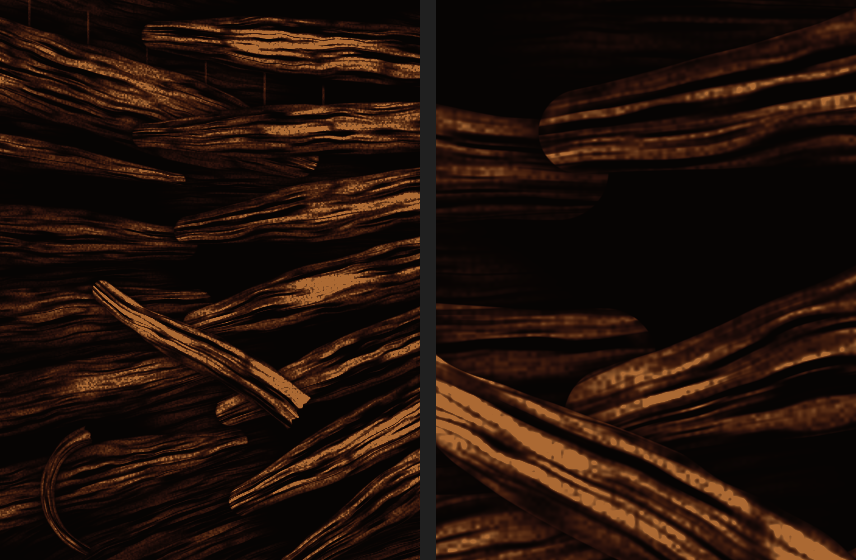
Left, the full canvas; right, a detail of the centre.
Write a Shadertoy shader that draws this texture.

```glsl
// Heap of dry, fibrous brown pods lying crosswise in deep shadow.

float hash(vec2 p) {
    vec3 q = fract(p.xyx * 0.1031);
    q += dot(q, q.yzx + 33.33);
    return fract((q.x + q.y) * q.z);
}

float noise(vec2 p) {
    vec2 cell = floor(p), f = fract(p);
    f = f * f * (3.0 - 2.0 * f);
    return mix(mix(hash(cell), hash(cell + vec2(1, 0)), f.x),
               mix(hash(cell + vec2(0, 1)), hash(cell + vec2(1, 1)), f.x), f.y);
}

// Lengthwise strands split by black cracks; q = (along, across)
float fibres(vec2 q, float seed) {
    q += vec2(seed * 3.7 + 5.0, seed * 1.3 + 5.0);
    q.y += 0.018 * (noise(q * vec2(9, 14)) - 0.5);
    q.y += 0.005 * (noise(q * vec2(30, 50)) - 0.5);
    float strand = 0.6 * noise(q * vec2(6, 105)) + 0.4 * noise(q * vec2(20, 220));
    float crack = smoothstep(0.0, 0.11, abs(noise(q * vec2(5, 48)) - 0.5));
    float patches = 0.45 + 0.9 * noise(q * vec2(6, 16));
    return smoothstep(0.3, 0.76, strand) * mix(0.25, 1.0, crack) * patches;
}

// Lays one pod over the heap; q = (distance from the tip, height above the axis)
void layPod(inout float light, vec2 q, float len, float width, float gain, float seed) {
    float radius = width * (0.5 + 0.5 * smoothstep(0.0, 0.35, q.x));
    float tip = 0.5 * width;
    float wobble = 0.007 * (noise(vec2(q.x * 22.0, seed * 9.1)) - 0.5);
    float d = length(vec2(min(q.x - tip, 0.0), q.y)) - radius + wobble;
    float ragged = 0.012 * noise(vec2(q.y * 130.0, seed + 2.0));
    d = max(d, q.x - len + ragged);

    // Contact shadow on whatever lies below
    light *= 1.0 - 0.85 * exp(-max(d, 0.0) / 0.022);

    float u = q.y / radius;
    float roundness = smoothstep(1.15, 0.3, abs(u - 0.12));
    float rim = 0.25 * smoothstep(0.012, 0.0, abs(d + 0.008)) * smoothstep(-0.3, 0.6, u);
    vec2 strandPos = vec2(q.x, mix(q.y, u * width, 0.7));
    float body = fibres(strandPos, seed) * (0.25 + 0.75 * roundness);
    body += rim * noise(q * vec2(40, 90) + seed);
    float aa = 1.0 / iResolution.x;
    light = mix(light, body * gain, smoothstep(aa, -aa, d));
}

vec2 along(vec2 p, float angle) {
    float c = cos(angle), s = sin(angle);
    return vec2(c * p.x + s * p.y, c * p.y - s * p.x);
}

// Shadow to highlight ramp
vec3 woodColor(float v) {
    v = clamp(v, 0.0, 1.0) * 5.0;
    vec3 c = mix(vec3(0.025, 0.014, 0.01), vec3(0.15, 0.06, 0.04), min(v, 1.0));
    c = mix(c, vec3(0.25, 0.11, 0.05), clamp(v - 1.0, 0.0, 1.0));
    c = mix(c, vec3(0.35, 0.18, 0.08), clamp(v - 2.0, 0.0, 1.0));
    c = mix(c, vec3(0.47, 0.28, 0.14), clamp(v - 3.0, 0.0, 1.0));
    return mix(c, vec3(0.67, 0.41, 0.20), clamp(v - 4.0, 0.0, 1.0));
}

void mainImage(out vec4 fragColor, in vec2 fragCoord) {
    vec2 p = fragCoord / iResolution.x;
    p.y *= 1.3333 * iResolution.x / iResolution.y;

    // Faint pods deep in the heap
    float light = 0.4 * fibres(along(p, 0.5 - 0.6 * p.y), 40.0);
    light *= smoothstep(0.45, 0.85, noise(p * vec2(4, 8) + 3.0));

    // Row of thin wires behind the top pods
    float wireX = abs(fract((p.x - 0.21) / 0.14 + 0.5) - 0.5) * 0.14;
    float wireY = abs(p.y - 1.32 + 0.32 * p.x);
    light += 0.4 * smoothstep(0.004, 0.001, wireX) * smoothstep(0.06, 0.04, wireY);

    // Pods reaching in from the left edge
    for (int i = 0; i < 6; i++) {
        float k = float(i), r = hash(vec2(k, 7.0));
        float angle = min(-0.31 + 0.13 * k, 0.24);
        float len = i == 0 ? 0.9 : 0.42 + 0.045 * k + 0.1 * r;
        float width = i == 0 ? 0.1 : (i == 1 ? 0.032 : 0.06 + 0.022 * r);
        vec2 q = along(p - vec2(-0.1, 1.22 - 0.22 * k), angle);
        float gain = i == 0 ? 1.2 : 0.75 + 0.2 * r;
        layPod(light, vec2(len - q.x, q.y), len, width, gain, k + 1.0);
    }

    // Pods reaching in from the right edge, steeper towards the bottom
    for (int i = 0; i < 7; i++) {
        float k = float(i), r = hash(vec2(k, 19.0));
        float angle = -0.08 + 0.113 * k;
        float len = 0.76 - 0.03 * k + 0.14 * (r - 0.5) + (i == 1 ? 0.12 : 0.0);
        vec2 q = along(p - vec2(1.1, 1.19 - 0.155 * k), angle);
        float gain = 0.95 + 0.05 * k + 0.2 * r;
        layPod(light, vec2(q.x + len, q.y), len, 0.06 + 0.018 * r, gain, k + 11.0);
    }

    // Curled stem at the lower left
    vec2 c = p - vec2(0.26, 0.16);
    float turn = atan(c.y, -c.x) + 1.25;
    layPod(light, vec2(turn * 0.147, length(c) - 0.147), 0.37, 0.021, 0.85, 25.0);

    // Short bright pod across the middle
    vec2 q = along(p - vec2(0.225, 0.655), -0.56);
    q.y += 0.012 * sin(q.x * 11.0);
    layPod(light, q, 0.58, 0.047, 1.65, 31.0);

    // Uneven lighting and fine speckle
    light *= 0.75 + 0.3 * p.x + 0.5 * (noise(p * 3.5 + 8.0) - 0.5);
    light *= 0.55 + 0.9 * noise(p * 270.0);
    fragColor = vec4(woodColor(1.15 * light), 1.0);
}
```
